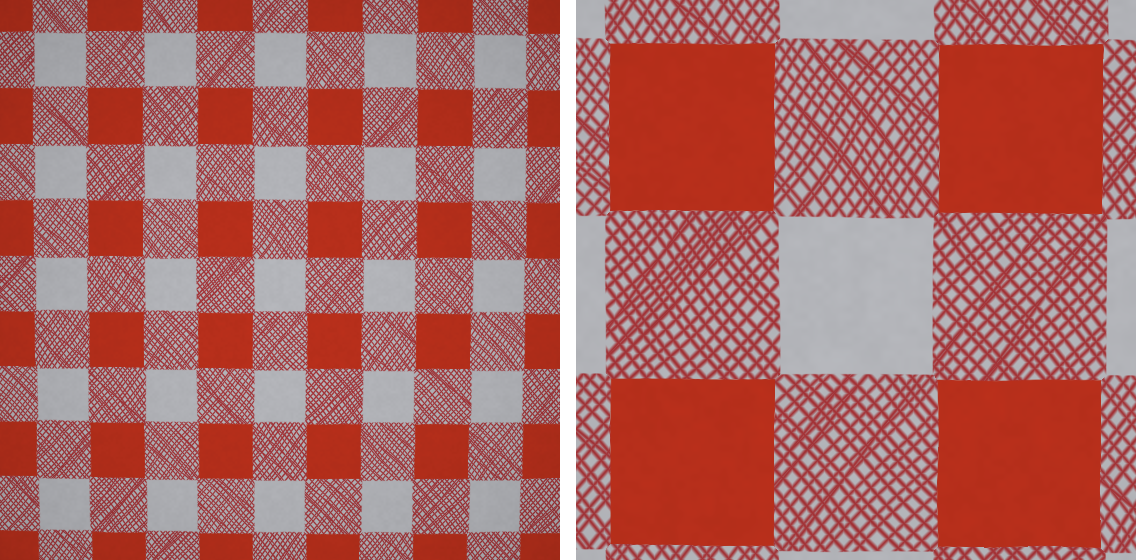
Left: the whole. Right: its middle third, enlarged.
Write a WebGL 2 fragment shader that draws this pattern.

```glsl
#version 300 es
precision highp float;
// Gingham check: solid red, bare paper and cross-hatched squares in alternation.
// Each hatched square has two families of hand-drawn strokes with hashed jitter,
// on a slightly bowed grid with soft shading towards the corners.

#define CELLS 10.2          // squares across the canvas
#define HATCH_COUNT 14.0    // strokes per square, across the stroke direction
#define STROKE_HALF 0.165   // half stroke width, in stroke spacings
#define STROKE_JITTER 0.26  // uneven stroke spacing
#define STROKE_LEAN 0.40    // uneven stroke direction
#define FRAY 0.03           // overshoot of strokes past the square
#define VIGNETTE 0.30       // darkening towards the corners
#define GRAIN 0.022         // paper mottling

uniform vec2 u_resolution;
out vec4 fragColor;

const vec3 RED = vec3(0.685, 0.175, 0.100);
const vec3 PAPER = vec3(0.670, 0.675, 0.693);
const vec3 STROKE = vec3(0.610, 0.185, 0.200);

float hash(vec2 p) {
    return fract(sin(dot(p, vec2(127.1, 311.7))) * 43758.5453);
}

float noise(vec2 p) {
    vec2 i = floor(p), f = fract(p);
    f = f * f * (3.0 - 2.0 * f);
    return mix(mix(hash(i), hash(i + vec2(1, 0)), f.x),
               mix(hash(i + vec2(0, 1)), hash(i + vec2(1, 1)), f.x), f.y);
}

// Canvas position to grid position: the sheet narrows and bows a little.
vec2 gridPosition(vec2 uv) {
    float down = 1.0 - uv.y;
    float side = uv.x - 0.5;
    float column = (uv.x - 0.4515) / (0.0983 - 0.0029 * down * down);
    float bow = 0.005 * side + (0.014 - 0.032 * down) * side * side;
    float t = down - 0.056 - bow;
    return vec2(column, 9.81 * t + 0.248 * t * t);
}

float strokeMask(float dist, float halfWidth, float soft) {
    return 1.0 - smoothstep(halfWidth - soft, halfWidth + soft, dist);
}

// One family of roughly parallel strokes; p is local to the square.
float strokes(vec2 p, float angle, float seed, float soft) {
    vec2 along = vec2(cos(angle), sin(angle));
    float l = dot(p, along);
    float s = dot(p, vec2(-along.y, along.x)) * HATCH_COUNT;
    s += 0.16 * sin(l * 5.0 + seed * 40.0);
    float base = floor(s);
    float nearest = 9.0;
    for (int k = -1; k <= 1; k++) {
        float id = base + float(k);
        float shift = (hash(vec2(id, seed)) - 0.5) * 2.0 * STROKE_JITTER;
        float lean = (hash(vec2(id + 37.0, seed)) - 0.5) * 2.0 * STROKE_LEAN;
        nearest = min(nearest, abs(s - id - 0.5 - shift - lean * l));
    }
    return strokeMask(nearest, STROKE_HALF * (0.88 + 0.24 * seed), soft);
}

// Two crossing families plus a few stray strokes.
float hatch(vec2 p, vec2 cell, float soft) {
    float seedA = hash(cell);
    float seedB = hash(cell + 51.3);
    float angleA = 0.86 + 0.14 * (seedB - 0.5);
    float angleB = -0.86 + 0.18 * (seedA - 0.5);
    float ink = max(strokes(p, angleA, seedA, soft), strokes(p, angleB, seedB, soft));
    for (int k = 0; k < 3; k++) {
        float seed = hash(cell + float(k) * 7.7 + 3.1);
        float a = (seedA < 0.6 ? 0.76 : -0.82) + 0.24 * (seed - 0.5);
        float offset = 0.9 * (hash(vec2(seed, seedB)) - 0.5);
        float dist = abs(dot(p, vec2(-sin(a), cos(a))) - offset) * HATCH_COUNT;
        ink = max(ink, strokeMask(dist, STROKE_HALF, soft));
    }
    return ink;
}

void main() {
    vec2 uv = gl_FragCoord.xy / u_resolution;
    float pixel = CELLS / min(u_resolution.x, u_resolution.y);
    vec2 grid = gridPosition(uv);
    grid += 0.012 * (vec2(noise(grid * 3.0), noise(grid * 3.0 + 19.0)) - 0.5);

    // Bare squares borrow the strokes of the nearest neighbour for frayed edges.
    vec2 cell = floor(grid);
    vec2 p = grid - cell - 0.5;
    vec2 odd = mod(cell, 2.0);
    float inside = 1.0;
    if (odd.x + odd.y < 0.5) {
        vec2 stepOut = abs(p.x) > abs(p.y) ? vec2(sign(p.x), 0.0) : vec2(0.0, sign(p.y));
        float gap = 0.5 - max(abs(p.x), abs(p.y));
        inside = 1.0 - smoothstep(FRAY - pixel, FRAY + pixel, gap);
        cell += stepOut;
        p -= stepOut;
    }
    float soft = max(0.18, 0.7 * pixel * HATCH_COUNT);
    vec3 color = mix(PAPER, STROKE, hatch(p, cell, soft) * inside);

    // Solid squares occupy odd columns of odd rows.
    vec2 toSolid = abs(mod(grid, 2.0) - 1.5) - 0.5;
    float solid = 1.0 - smoothstep(-pixel, pixel, max(toSolid.x, toSolid.y));
    color = mix(color, RED, solid);

    // Shading and paper grain.
    vec2 fromCentre = uv - vec2(0.52, 0.47);
    float shade = 1.05 - VIGNETTE * dot(fromCentre, fromCentre);
    shade += GRAIN * (noise(uv * 230.0) + noise(uv * 90.0) - 1.0);
    fragColor = vec4(color * shade, 1.0);
}
```
